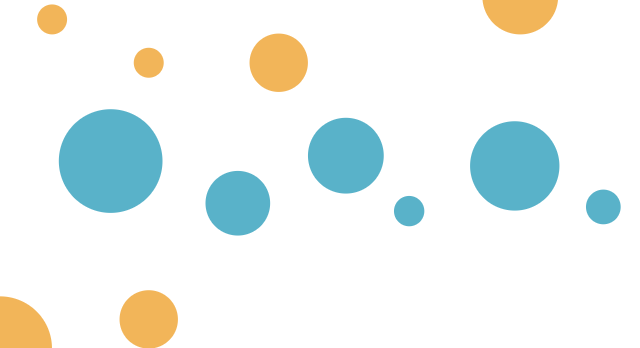
This background is drawn by a WebGL 2 fragment shader. Its source:

```glsl
#version 300 es
precision highp float;
// Flat dots on white: a wavy row of six teal discs across the middle, with
// six amber discs scattered above and below, some cut by the canvas edge.
// Each group is the union of circle distances, filled with a smooth edge.

uniform vec2 u_resolution;
out vec4 fragColor;

// Disc: centre x, centre y, radius, all in canvas widths
const vec3 TEAL_DISCS[6] = vec3[6](
  vec3(0.1729, 0.2921, 0.0810), vec3(0.3716, 0.2262, 0.0505),
  vec3(0.5404, 0.3005, 0.0592), vec3(0.6393, 0.2139, 0.0237),
  vec3(0.8043, 0.2845, 0.0698), vec3(0.9427, 0.2204, 0.0271));

const vec3 AMBER_DISCS[6] = vec3[6](
  vec3(0.0814, 0.5134, 0.0234), vec3(0.2324, 0.4457, 0.0234),
  vec3(0.4355, 0.4457, 0.0456), vec3(0.8129, 0.5492, 0.0592),
  vec3(0.2324, 0.0447, 0.0456), vec3(0.0, -0.0005, 0.0812));

// Signed distance to the nearest disc of a group
float discsDistance(vec2 p, vec3 discs[6]) {
  float nearest = 1e3;
  for (int i = 0; i < 6; i++) {
    nearest = min(nearest, length(p - discs[i].xy) - discs[i].z);
  }
  return nearest;
}

// Coverage of a shape, softened over one pixel
float fill(float distance) {
  return clamp(0.5 - distance * u_resolution.x, 0.0, 1.0);
}

void main() {
  vec2 p = gl_FragCoord.xy / u_resolution.x;

  vec3 color = vec3(1.0);
  color = mix(color, vec3(0.95, 0.71, 0.35), fill(discsDistance(p, AMBER_DISCS)));
  color = mix(color, vec3(0.35, 0.70, 0.79), fill(discsDistance(p, TEAL_DISCS)));

  fragColor = vec4(color, 1.0);
}
```
